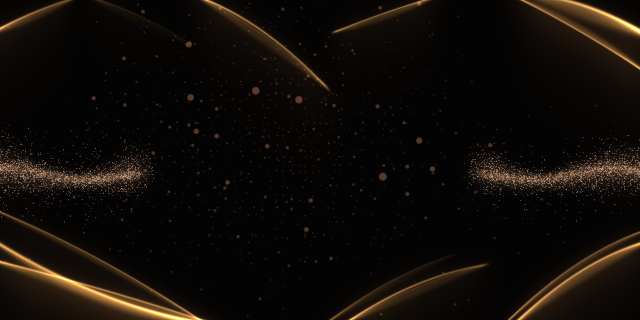
Reproduce this background procedurally as a WebGL 2 fragment shader.

```glsl
#version 300 es
precision highp float;
uniform vec2 u_resolution;
out vec4 fragColor;

// Colours
const vec3 NIGHT = vec3(0.014, 0.011, 0.010);
const vec3 GOLD = vec3(0.78, 0.54, 0.25);
const vec3 AMBER = vec3(0.34, 0.22, 0.12);
const vec3 HOT = vec3(0.36, 0.34, 0.24);
const vec3 COPPER = vec3(0.34, 0.22, 0.16);
const vec3 ROSE = vec3(0.86, 0.65, 0.50);

// Sizes, in canvas heights
const int STRANDS = 4;
const float HAZE_BELOW = 0.085;
const float HAZE_ABOVE = 0.020;
const float HAZE_GAIN = 0.28;
const int DOT_LAYERS = 4;
const float DOT_CELL = 0.128;
const vec2 DOT_CENTRE = vec2(0.90, 0.55);
const vec2 DOT_SPREAD = vec2(0.48, 0.34);
const int GRAIN_LAYERS = 3;
const float GRAIN_CELL = 0.0052;
const float WAVE_HEIGHT = 0.452;
const float WAVE_SWING = 0.018;
const float WAVE_RATE = 12.57;
const float LEFT_TIP = 0.49;
const float RIGHT_TIP = 1.445;

float hash(vec2 p) {
    return fract(sin(dot(p, vec2(127.1, 311.7))) * 43758.5453);
}

// One where a random value falls below the chance; never where the chance is nil
float present(float random, float chance) {
    return random < chance - 0.005 ? 1.0 : 0.0;
}

// Light of one bowed line from a to b: x is the core, y the haze
vec2 strand(vec2 p, vec2 a, vec2 b, float bow, float width) {
    vec2 span = b - a;
    float t = (p.x - a.x) / span.x;
    float y = a.y + span.y * t + 4.0 * bow * t * (1.0 - t);
    float slope = (span.y + 4.0 * bow * (1.0 - 2.0 * t)) / span.x;
    float d = (p.y - y) * inversesqrt(1.0 + slope * slope);
    float ends = smoothstep(-0.05, 0.03, t) * (1.0 - smoothstep(0.97, 1.05, t));
    float reach = d < 0.0 ? HAZE_BELOW : HAZE_ABOVE;
    float soft = smoothstep(-0.2, 0.2, t) * (1.0 - smoothstep(0.8, 1.2, t));
    return vec2(exp(-d * d / (width * width)) * ends, exp(-abs(d) / reach) * soft);
}

// Fan of strands sharing both ends; gain runs from a to b
vec3 ribbon(vec2 p, vec2 a, vec2 b, float bow, float fan, float width, vec2 gain) {
    float t = clamp((p.x - a.x) / (b.x - a.x), 0.0, 1.0);
    vec3 light = vec3(0.0);
    for (int i = 0; i < STRANDS; i++) {
        float k = float(i);
        vec2 s = strand(p, a, b, bow - fan * k, width * (1.0 + 0.3 * k));
        float fade = mix(gain.x, gain.y, t) / (1.0 + 1.6 * k);
        light += fade * (GOLD * s.x + HOT * s.x * s.x * fade + AMBER * s.y * HAZE_GAIN);
    }
    return light;
}

vec3 ribbons(vec2 p) {
    // Upper edge
    vec3 c = ribbon(p, vec2(-0.03, 0.895), vec2(0.23, 1.005), 0.008, 0.007, 0.004, vec2(0.75, 0.25));
    c += ribbon(p, vec2(0.28, 1.01), vec2(0.60, 0.86), 0.012, 0.008, 0.003, vec2(0.20, 0.04));
    c += ribbon(p, vec2(0.62, 1.01), vec2(1.02, 0.728), 0.034, 0.011, 0.0036, vec2(0.65, 0.42));
    c += ribbon(p, vec2(1.045, 0.900), vec2(1.36, 1.01), 0.004, 0.006, 0.003, vec2(0.4, 0.5));
    c += ribbon(p, vec2(1.64, 1.02), vec2(2.03, 0.885), 0.026, 0.012, 0.0065, vec2(0.5, 1.1));
    c += ribbon(p, vec2(1.61, 1.01), vec2(2.03, 0.765), 0.010, -0.006, 0.0032, vec2(0.45, 0.6));
    // Lower edge
    c += ribbon(p, vec2(-0.03, 0.350), vec2(0.64, -0.01), 0.022, 0.005, 0.003, vec2(0.3, 0.42));
    c += ribbon(p, vec2(-0.03, 0.255), vec2(0.63, -0.01), -0.036, 0.008, 0.0055, vec2(0.5, 0.95));
    c += ribbon(p, vec2(-0.03, 0.190), vec2(0.66, -0.01), 0.006, 0.010, 0.004, vec2(0.6, 0.5));
    c += ribbon(p, vec2(1.02, -0.01), vec2(1.42, 0.205), 0.022, 0.006, 0.003, vec2(0.35, 0.04));
    c += ribbon(p, vec2(1.08, -0.01), vec2(1.515, 0.172), 0.028, 0.010, 0.0036, vec2(0.65, 0.3));
    c += ribbon(p, vec2(1.58, -0.01), vec2(2.03, 0.285), 0.038, 0.005, 0.003, vec2(0.4, 0.32));
    c += ribbon(p, vec2(1.60, -0.02), vec2(2.03, 0.248), 0.038, 0.010, 0.0045, vec2(0.6, 0.65));
    return c;
}

// Cover of scattered round dots, thinning away from the centre
float dots(vec2 p, float pixel) {
    vec2 away = (p - DOT_CENTRE) / DOT_SPREAD;
    float density = exp(-dot(away, away));
    float cover = 0.0;
    float cell = DOT_CELL;
    for (int i = 0; i < DOT_LAYERS; i++) {
        float k = float(i);
        vec2 id = floor(p / cell) + 37.0 * k;
        vec2 jitter = 0.2 + 0.6 * vec2(hash(id + 3.1), hash(id + 7.7));
        vec2 offset = (fract(p / cell) - jitter) * cell;
        float size = hash(id + 5.3);
        float radius = cell * mix(0.045, 0.10, size * size);
        float disc = 1.0 - smoothstep(-pixel, pixel, length(offset) - radius);
        float here = present(hash(id), (0.40 + 0.06 * k) * density);
        cover = max(cover, here * disc * (1.0 - 0.13 * k));
        cell *= 0.56;
    }
    return cover;
}

// Sparkling dust; u is the distance from the rounded tip
vec3 dustWave(vec2 p, float u) {
    float swing = cos(u * WAVE_RATE);
    float d = p.y - WAVE_HEIGHT - WAVE_SWING * swing;
    float spread = 0.040 + 0.016 * swing;
    float r = (d + 0.012 * cos(u * 9.0)) / 0.014;
    float tip = smoothstep(-0.01, 0.10, u);
    float body = exp(-d * d / (spread * spread)) * tip;
    float halo = exp(-abs(d) / 0.05) * tip;
    float ridge = exp(-r * r) * tip;
    float sparkle = 0.0;
    for (int i = 0; i < GRAIN_LAYERS; i++) {
        vec2 q = p / GRAIN_CELL + 17.3 * float(i);
        vec2 id = floor(q);
        float grain = 1.0 - smoothstep(0.1, 0.6, length(fract(q) - 0.5));
        float chance = 0.42 * body + 0.10 * halo + 0.25 * ridge;
        sparkle += grain * present(hash(id + 11.0 * float(i)), chance) * hash(id + 2.9);
    }
    return ROSE * (0.55 * sparkle + 0.13 * body + 0.16 * ridge);
}

void main() {
    vec2 p = gl_FragCoord.xy / u_resolution.y;
    vec3 colour = mix(NIGHT, COPPER, dots(p, 1.0 / u_resolution.y));
    colour += dustWave(p, LEFT_TIP - p.x) + dustWave(p, p.x - RIGHT_TIP);
    colour += ribbons(p);
    fragColor = vec4(min(colour, 1.0), 1.0);
}
```
